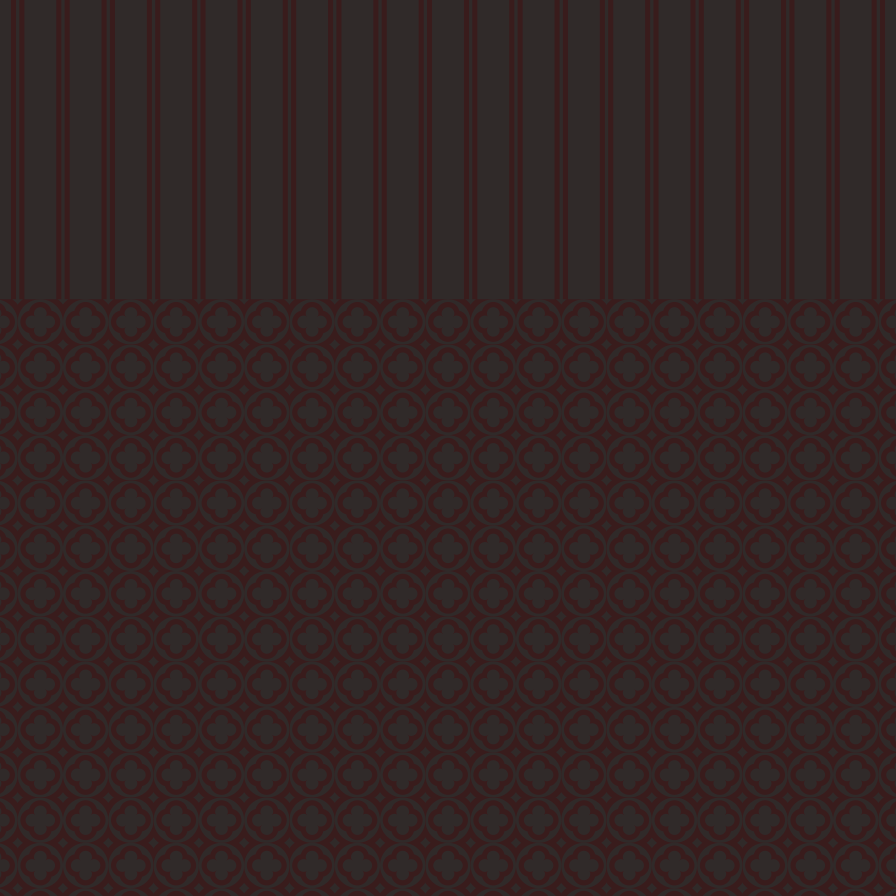
This pattern is drawn by a Shadertoy shader. Its source:

```glsl
// Dark wall: paired vertical stripes above a lattice of quatrefoil rings and pointed stars.
#define CELLS 19.78
#define DADO_TOP 0.666
#define LOBE_OFFSET 0.185
#define LOBE_RADIUS 0.14
#define RING_WIDTH 0.115
#define STAR_EDGE 0.5
#define STAR_HOLE 0.63
#define STRIPE_OFFSET 0.092
#define STRIPE_WIDTH 0.112
#define GROUND vec3(0.19, 0.163, 0.162)
#define RED vec3(0.222, 0.108, 0.11)

// Coverage of a shape from its signed distance
float fill(float d, float pixel) {
    return clamp(0.5 - d / pixel, 0.0, 1.0);
}

// Four round lobes joined by a central disc
float quatrefoil(vec2 p) {
    p = abs(p);
    if (p.y > p.x) p = p.yx;
    float lobe = length(p - vec2(LOBE_OFFSET, 0.0)) - LOBE_RADIUS;
    return min(lobe, length(p) - 0.16);
}

// Quatrefoil band in the cell, hollow concave star at its corners
float lattice(vec2 p, float pixel) {
    float ring = abs(quatrefoil(p) - 0.5 * RING_WIDTH) - 0.5 * RING_WIDTH;
    float radius = length(p);
    float star = max(STAR_EDGE - radius, radius - STAR_HOLE);
    return fill(min(ring, star), pixel);
}

// Two lines centred on each cell edge
float stripes(float x, float pixel) {
    float fromEdge = 0.5 - abs(x);
    return fill(abs(fromEdge - STRIPE_OFFSET) - 0.5 * STRIPE_WIDTH, pixel);
}

void mainImage(out vec4 fragColor, in vec2 fragCoord) {
    vec2 uv = fragCoord / iResolution.y;
    float pixel = CELLS / iResolution.y;
    float middle = 0.5 * iResolution.x / iResolution.y;

    // Cell coordinates, with a cell edge on the dado line
    vec2 grid = (uv - vec2(middle, DADO_TOP)) * CELLS;
    vec2 cell = fract(grid + vec2(0.5, 0.0)) - 0.5;

    // Stripes above the dado line, lattice below
    float above = fill(-grid.y, pixel);
    float ink = mix(lattice(cell, pixel), stripes(cell.x, pixel), above);
    fragColor = vec4(mix(GROUND, RED, ink), 1.0);
}
```
